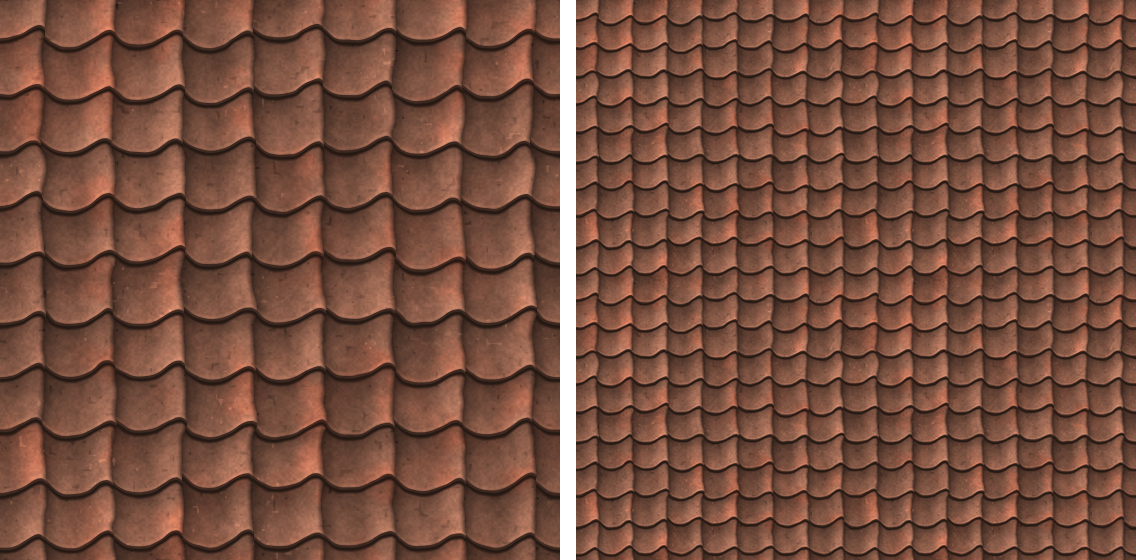
Left, the tile; right, the same tile 2 across and 2 down.
Write a WebGL 1 fragment shader that draws this texture.

```glsl
precision highp float;
uniform vec2 u_resolution;

#define GRID vec2(8.0, 10.0)
#define ORIGIN vec2(0.63, 0.37)
#define CLAY vec3(0.51, 0.34, 0.27)
#define RED_CLAY vec3(0.57, 0.335, 0.255)
#define LIP_WAVE 0.13
#define LIP_JITTER 0.13
#define LIP_FACE 0.035
#define LIP_SHADOW 0.085
#define TILE_VARIATION 0.14
#define GRAIN 0.13
#define TAU 6.28319

float hash(vec2 p) {
  return fract(sin(dot(p, vec2(127.1, 311.7))) * 43758.5);
}

// Value noise on the unit square, wrapping after the given cell counts
float noise(vec2 uv, vec2 cells) {
  vec2 p = uv * cells;
  vec2 i = floor(p);
  vec2 f = fract(p);
  f = f * f * (3.0 - 2.0 * f);
  vec2 a = mod(i, cells);
  vec2 b = mod(i + 1.0, cells);
  return mix(mix(hash(a), hash(vec2(b.x, a.y)), f.x),
             mix(hash(vec2(a.x, b.y)), hash(b), f.x), f.y);
}

float fbm(vec2 uv, vec2 cells) {
  float sum = 0.0;
  float gain = 0.5;
  for (int i = 0; i < 4; i++) {
    sum += gain * noise(uv, cells);
    cells *= 2.0;
    gain *= 0.5;
  }
  return sum / 0.9375;
}

// Lip height across a tile: narrow crest near the seam, broad trough
float lipProfile(float u) {
  float t = pow(fract(u + 0.08), 0.85);
  return LIP_WAVE * cos(TAU * (t + 0.06 * sin(TAU * t)));
}

// Height of one lip, with its own shift and tilt
float lipHeight(float col, float row, float u) {
  vec2 id = vec2(col, mod(row, GRID.y));
  float shift = hash(id + 17.3) - 0.5;
  float tilt = (hash(id + 41.9) - 0.5) * (u - 0.5);
  return row + LIP_JITTER * (shift + tilt);
}

void main() {
  vec2 uv = gl_FragCoord.xy / u_resolution;

  // Uneven laying and chipped edges
  vec2 p = uv * GRID - ORIGIN;
  p.x += 0.10 * (noise(uv, vec2(4.0, 20.0)) - 0.5);
  p.x += 0.03 * (noise(uv, vec2(50.0)) - 0.5);
  p.y += 0.10 * (noise(uv + 0.37, vec2(8.0, 5.0)) - 0.5);
  p.y += 0.035 * (noise(uv, vec2(45.0)) - 0.5);

  // Tile cell and distances to the lips below and above
  float u = fract(p.x);
  float col = mod(floor(p.x), GRID.x);
  float s = p.y - lipProfile(u);
  float row = floor(s + 0.5);
  row -= step(s, lipHeight(col, row, u));
  float above = s - lipHeight(col, row, u);
  float under = lipHeight(col, row + 1.0, u) - s;
  vec2 tile = vec2(col, mod(row, GRID.y));

  // Curved body: dark beside the seam, bright on the roll
  float tone = 0.76 + 0.17 * smoothstep(0.0, 0.3, u)
             + 0.26 * smoothstep(0.45, 0.86, u)
             - 0.43 * smoothstep(0.91, 1.0, u);
  tone *= 1.0 - 0.34 * (exp(-u * 16.0) + exp((u - 1.0) * 60.0));
  tone *= mix(1.13, 0.84, smoothstep(0.0, 1.0, above));
  tone *= 1.0 - 0.35 * exp(-under * 8.0);

  // Weathering
  float blotch = fbm(uv, vec2(20.0, 18.0));
  float fine = fbm(uv + 0.21, vec2(90.0));
  float grain = noise(uv, vec2(256.0));
  tone *= 1.0 + TILE_VARIATION * (hash(tile + 5.7) - 0.5);
  tone *= 1.0 + 0.34 * (blotch - 0.5) + 0.20 * (fine - 0.5);
  tone *= 1.0 + GRAIN * (grain - 0.5);
  float flecks = smoothstep(0.83, 0.95, noise(uv + 0.13, vec2(120.0)));
  float worn = smoothstep(0.52, 0.72, fbm(uv + 0.43, vec2(12.0)));
  tone += 0.24 * flecks * worn;
  float pits = smoothstep(0.87, 0.97, noise(uv + 0.71, vec2(100.0)));
  tone -= 0.16 * pits;

  // Lit rim, cast shadow and lip thickness
  float rim = (above - 0.045) / 0.03;
  tone += 0.13 * exp(-rim * rim);
  float shadow = 1.0 - smoothstep(LIP_SHADOW - 0.025, LIP_SHADOW + 0.04, under);
  tone = mix(tone, 0.28, shadow);
  float face = 1.0 - smoothstep(LIP_FACE - 0.018, LIP_FACE + 0.012, under);
  face = max(face, 1.0 - smoothstep(0.0, 0.025, above));
  tone = mix(tone, 0.47 + 0.12 * (fine - 0.5), face);

  // Redder patches, strongest on the rolls
  float redness = smoothstep(0.45, 0.75, fbm(uv + 0.57, vec2(14.0)));
  redness *= 0.35 + 0.65 * smoothstep(0.4, 0.85, u);
  gl_FragColor = vec4(mix(CLAY, RED_CLAY, redness) * tone, 1.0);
}
```
